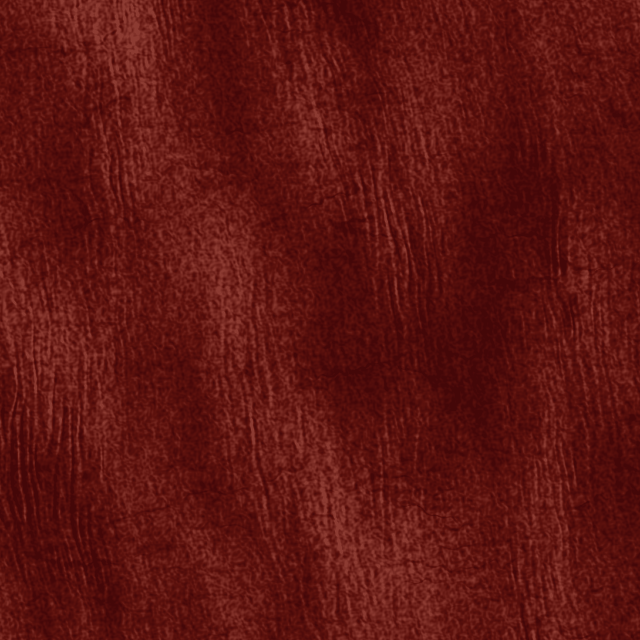
Give the GLSL for this texture, as a three.js fragment shader.

```glsl
// Dark red aged leather with lengthwise wrinkles, cross creases and a fine grain.
varying vec2 vUv;

const vec3 SHADE = vec3(0.29, 0.036, 0.037);
const vec3 HIDE = vec3(0.37, 0.071, 0.052);
const vec3 SHEEN = vec3(0.49, 0.178, 0.148);

// Random gradient direction for a lattice cell
vec2 hashGradient(vec2 cell) {
  vec3 q = fract(cell.xyx * vec3(0.1031, 0.1030, 0.0973));
  q += dot(q, q.yzx + 33.33);
  float angle = 6.2832 * fract((q.x + q.y) * q.z);
  return vec2(cos(angle), sin(angle));
}

// Signed gradient noise
float noise(vec2 p) {
  vec2 i = floor(p);
  vec2 f = p - i;
  vec2 u = f * f * f * (f * (f * 6.0 - 15.0) + 10.0);
  float a = dot(hashGradient(i), f);
  float b = dot(hashGradient(i + vec2(1.0, 0.0)), f - vec2(1.0, 0.0));
  float c = dot(hashGradient(i + vec2(0.0, 1.0)), f - vec2(0.0, 1.0));
  float d = dot(hashGradient(i + 1.0), f - 1.0);
  return mix(mix(a, b, u.x), mix(c, d, u.x), u.y);
}

float fbm(vec2 p) {
  float sum = 0.0;
  float amplitude = 0.5;
  for (int octave = 0; octave < 4; octave++) {
    sum += amplitude * noise(p);
    p = p * 2.03 + vec2(17.3, 9.1);
    amplitude *= 0.56;
  }
  return sum;
}

// Thin line along the zero crossings of a noise field
float ridge(float n, float width) {
  return 1.0 - smoothstep(0.0, width, abs(n));
}

// Leaning, gently bent coordinates that the folds follow
vec2 foldSpace(vec2 p) {
  float bend = 0.06 * noise(p * 2.4 + 4.0) + 0.008 * noise(p * 15.0);
  return vec2(p.x + 0.15 * p.y + bend, p.y);
}

// Height of long folds and short wrinkles, gathered in bands
float wrinkleHeight(vec2 p) {
  vec2 q = foldSpace(p);
  float band = smoothstep(-0.2, 0.35, noise(q * vec2(6.5, 1.7) + 31.0));
  float folds = ridge(noise(q * vec2(31.0, 3.2) + 7.0), 0.2);
  float wrinkles = ridge(noise(q * vec2(62.0, 9.0) + 53.0), 0.34);
  return band * (0.6 * folds + 0.6 * wrinkles) + 0.22 * wrinkles;
}

// Jagged hairline creases that appear in patches
float creaseDepth(vec2 p, vec2 seed) {
  vec2 jag = vec2(noise(p * 48.0 + seed), noise(p * 52.0 - seed));
  vec2 q = p + 0.014 * jag + 0.03 * noise(p * 6.0 + seed);
  float patches = smoothstep(0.0, 0.36, noise(p * vec2(3.6, 5.5) + seed));
  float breaks = smoothstep(-0.3, 0.15, noise(p * 21.0 - seed));
  return patches * breaks * ridge(noise(q * vec2(5.0, 17.0) + seed), 0.075);
}

// Pebbled surface, slightly stretched along the folds
float grain(vec2 p) {
  vec2 q = p + 0.004 * noise(p * 40.0);
  float pebbles = noise(vec2(q.x + 0.3 * q.y, q.y) * vec2(135.0, 80.0));
  return 0.6 * pebbles + 0.55 * noise(q * 190.0 + 11.0);
}

// Shade, hide and sheen in one continuous ramp
vec3 leatherColor(float tone) {
  vec3 color = mix(SHADE, HIDE, clamp(tone / 0.45, -0.3, 1.0));
  return mix(color, SHEEN, clamp((tone - 0.45) / 0.55, 0.0, 1.5));
}

void main() {
  vec2 p = vUv;
  vec2 q = foldSpace(p);

  // Broad uneven dye, streaked along the folds
  float tone = 0.45 + 1.2 * fbm(q * vec2(7.0, 2.6) + 2.0);
  tone += 0.5 * noise(p * 2.3 + 21.0);
  tone += 0.12 * (0.5 - p.x) - 0.2 * smoothstep(0.82, 1.05, p.x);

  // Side light across the wrinkles
  vec2 lightStep = vec2(0.0028, -0.001);
  float height = wrinkleHeight(p);
  float slope = height - wrinkleHeight(p - lightStep);
  tone += 0.55 * slope + 0.22 * (height - 0.3);

  // Dark creases with a faint lit lower lip
  vec2 lip = vec2(0.0, 0.004);
  float crease = creaseDepth(p, vec2(3.7, 12.4));
  crease = max(crease, creaseDepth(p, vec2(41.2, 27.9)));
  crease = max(crease, 0.8 * creaseDepth(p, vec2(72.6, 8.3)));
  tone += 0.12 * creaseDepth(p + lip, vec2(3.7, 12.4)) - 0.42 * crease;

  // Grain, stronger where the surface catches light
  tone += grain(p) * mix(0.75, 1.25, clamp(tone, 0.0, 1.0));

  gl_FragColor = vec4(leatherColor(tone), 1.0);
}
```
